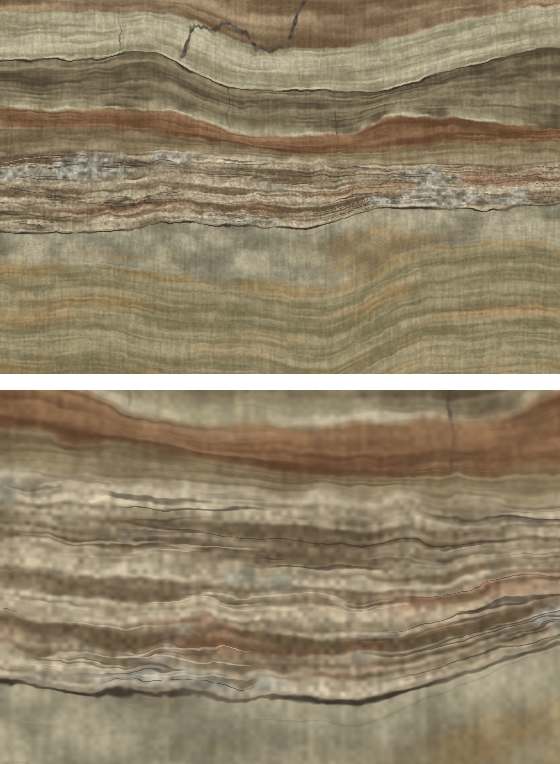
Top: the whole. Bottom: its middle third, enlarged.
Reproduce this texture procedurally as a Shadertoy shader.

```glsl
// Draws a polished slab of banded onyx: folded strata, rusty seams, dark cracks and wavy olive bands.
#define WARP 0.018
#define ROUGH 0.017
#define BAND_FREQ 42.0
#define FINE_FREQ 170.0
#define EDGE 0.004
#define GRAIN 0.17
#define FIBRE 0.13
#define DARK vec3(0.21, 0.18, 0.15)
#define CREAM vec3(0.80, 0.75, 0.65)
#define RUST vec3(0.44, 0.30, 0.20)
#define OCHRE vec3(0.58, 0.47, 0.31)
#define GREY vec3(0.58, 0.57, 0.52)

const int LAYERS = 8;

float hash(vec2 p) {
    return fract(sin(dot(p, vec2(12.9898, 78.233))) * 43758.5453);
}

float noise(vec2 p) {
    vec2 i = floor(p), f = fract(p);
    f = f * f * (3.0 - 2.0 * f);
    return mix(mix(hash(i), hash(i + vec2(1, 0)), f.x),
               mix(hash(i + vec2(0, 1)), hash(i + vec2(1, 1)), f.x), f.y);
}

float fbm(vec2 p) {
    float sum = 0.0, amp = 0.53;
    for (int i = 0; i < 4; i++) {
        sum += amp * noise(p);
        p = p * 2.03 + 17.3;
        amp *= 0.5;
    }
    return sum;
}

float ramp(float a, float b, float x) { return smoothstep(a, b, x); }

// Soft line of half width w around zero distance
float line(float dist, float w) { return 1.0 - smoothstep(w * 0.2, w, abs(dist)); }

// Depth of the jagged fissure near the top
float fissure(float x) {
    return 0.145 - 0.08 * ramp(0.48, 0.53, x) + 0.065 * ramp(0.60, 0.72, x)
         - 0.15 * ramp(0.74, 0.84, x) + 0.05 * (fbm(vec2(x * 35.0, 3.0)) - 0.5);
}

void mainImage(out vec4 fragColor, in vec2 fragCoord) {
    vec2 uv = fragCoord / iResolution.y;
    float x = uv.x, depth = 1.0 - uv.y;
    float rough = fbm(vec2(x * 28.0, depth * 42.0)) - 0.5;
    float d = depth + WARP * (fbm(vec2(x * 6.0, depth * 7.0)) - 0.5)
            + ROUGH * rough * (0.3 + noise(uv * 7.0));

    // Folded layer boundaries, measured down from the top
    float fold = 0.06 * ramp(0.1, 0.88, x) - 0.12 * ramp(0.87, 1.2, x) + 0.008 * sin(x * 17.0);
    float b[9] = float[9](-0.1,
        0.03 + 0.10 * ramp(0.42, 0.72, x) - 0.12 * ramp(0.8, 1.55, x),
        0.16 - 0.025 * exp(-pow((x - 0.4) / 0.1, 2.0)) + 0.085 * ramp(0.38, 0.68, x) - 0.115 * ramp(0.95, 1.5, x),
        0.29 + 0.075 * ramp(0.4, 0.7, x) - 0.055 * ramp(0.9, 1.05, x) + 0.035 * ramp(1.1, 1.5, x),
        0.34 + 0.07 * ramp(0.25, 0.85, x) - 0.03 * ramp(0.9, 1.3, x),
        0.40 + 0.035 * ramp(0.3, 1.0, x),
        0.62 - 0.025 * ramp(0.3, 0.45, x) + 0.012 * ramp(0.48, 0.6, x) - 0.05 * ramp(0.8, 1.05, x) - 0.015 * ramp(1.3, 1.5, x),
        0.71 + fold, 1.08 + fold);
    float thick[LAYERS] = float[LAYERS](0.1, 0.12, 0.13, 0.06, 0.05, 0.22, 0.11, 0.36);
    vec3 lo[LAYERS] = vec3[LAYERS](vec3(0.41, 0.33, 0.24), vec3(0.53, 0.50, 0.39),
        vec3(0.32, 0.28, 0.21), vec3(0.36, 0.25, 0.17), vec3(0.42, 0.36, 0.26),
        vec3(0.38, 0.32, 0.24), vec3(0.47, 0.45, 0.37), vec3(0.46, 0.43, 0.31));
    vec3 hi[LAYERS] = vec3[LAYERS](vec3(0.66, 0.57, 0.45), vec3(0.74, 0.71, 0.60),
        vec3(0.58, 0.53, 0.42), vec3(0.57, 0.44, 0.32), vec3(0.60, 0.54, 0.42),
        vec3(0.74, 0.69, 0.58), vec3(0.70, 0.67, 0.56), vec3(0.64, 0.59, 0.46));

    // Bedding coordinate that runs parallel to the folds
    float s = 0.0;
    for (int i = 0; i < LAYERS; i++)
        s += thick[i] * clamp((d - b[i]) / (b[i + 1] - b[i]), 0.0, 1.0);

    // Long bands, fine streaks and clouds
    float band = fbm(vec2(x * 1.6, s * BAND_FREQ));
    float fine = noise(vec2(x * 11.0, s * FINE_FREQ));
    float cloud = fbm(uv * vec2(12.0, 17.0));
    float mottle = ramp(-0.02, 0.01, d - b[6]) * (1.0 - ramp(-0.03, 0.04, d - b[7]));
    float tone = ramp(0.2, 0.8, mix(band * 0.7 + fine * 0.3, cloud, mottle * 0.8) + 0.25 * rough);

    // Stack the layers, letting the seams below the first contact fray
    vec3 col = mix(lo[0], hi[0], tone);
    for (int i = 1; i < LAYERS; i++) {
        float w = EDGE * (i > 2 ? 2.5 : 1.0);
        col = mix(col, mix(lo[i], hi[i], tone), smoothstep(-w, w, d - b[i] + 2.0 * (w - EDGE) * rough));
    }

    // Pale rim above the red seam, rust in the strata, ochre in the lower bands
    float rim = ramp(-0.055, -0.005, d - b[3]) * (1.0 - ramp(-0.002, 0.006, d - b[3]));
    col = mix(col, vec3(0.69, 0.66, 0.53), rim * ramp(0.3, 0.65, cloud) * 0.75);
    float strata = ramp(0.0, 0.02, d - b[5]) * (1.0 - ramp(-0.01, 0.0, d - b[6]));
    float stain = fbm(vec2(x * 3.0 + 9.0, s * 24.0)) + 0.25 * rough;
    col = mix(col, RUST + 0.24 * fine, strata * ramp(0.5, 0.7, stain) * 0.6);
    col = mix(col, OCHRE + 0.15 * (tone - 0.4), ramp(0.03, 0.07, d - b[6]) * ramp(0.48, 0.75, stain) * 0.6);

    // Grey broken patches with light chips
    float chips = noise(uv * vec2(75.0, 110.0));
    float patchy = strata * ramp(0.55, 0.66, fbm(vec2(x * 4.5 + 2.0, d * 17.0)) + 0.3 * rough);
    col = mix(col, GREY + 0.45 * (chips - 0.5), patchy * 0.75);

    // Broken contact lines and thin threads along the bedding
    float broken = ramp(0.3, 0.6, fbm(vec2(x * 17.0, 5.0)));
    float w = 0.002 + 0.004 * noise(vec2(x * 30.0, 8.0));
    col = mix(col, CREAM, broken * (0.7 * line(d - b[2] + 0.006, w) + 0.6 * line(d - b[3] + 0.004, w + 0.002)));
    col = mix(col, CREAM, 0.55 * broken * line(d - b[6] + 0.008, w));
    col = mix(col, DARK, (0.5 + 0.4 * broken) * (line(d - b[2], w) + line(d - b[6], w)));
    for (int i = 0; i < 3; i++) {
        float k = float(i) * 31.0;
        float thread = line(fbm(vec2(x * 2.5 + k, s * 34.0 + k)) - 0.5, 0.025);
        float gate = ramp(0.45, 0.65, noise(vec2(x * 9.0 + k, s * 40.0)));
        float pale = ramp(0.4, 0.6, noise(vec2(x * 3.0, s * 22.0 + k)));
        col = mix(col, mix(DARK, CREAM, pale), thread * gate * (0.1 + 0.45 * strata));
    }

    // Fissure and faint upright cracks
    float slope = (fissure(x + 0.002) - fissure(x - 0.002)) / 0.004;
    float gap = (depth - fissure(x)) / sqrt(1.0 + slope * slope);
    float reach = ramp(0.475, 0.49, x) * (1.0 - ramp(0.83, 0.84, x));
    col = mix(col, DARK + 0.2 * chips, 0.85 * reach * line(gap + 0.006 * rough, 0.003 + 0.009 * noise(uv * 55.0)));
    for (int i = 0; i < 4; i++) {
        float k = float(i);
        vec2 c = vec2(0.03 + 0.29 * k, 0.09 + 0.35 * hash(vec2(k, 4.0)));
        float sway = 0.02 * (fbm(vec2(depth * 35.0, k)) - 0.5);
        col = mix(col, DARK, 0.6 * chips * line(x - c.x + sway, 0.003) * (1.0 - ramp(0.04, 0.07, abs(depth - c.y))));
    }

    // Upright fibres and crystal grain
    float fibre = noise(vec2(x * 170.0, s * 35.0)) - 0.5;
    float grain = noise(uv * 210.0) - 0.5;
    col *= 1.02 + FIBRE * fibre + GRAIN * grain * (0.7 + strata);
    fragColor = vec4(clamp(col, 0.0, 1.0), 1.0);
}
```
